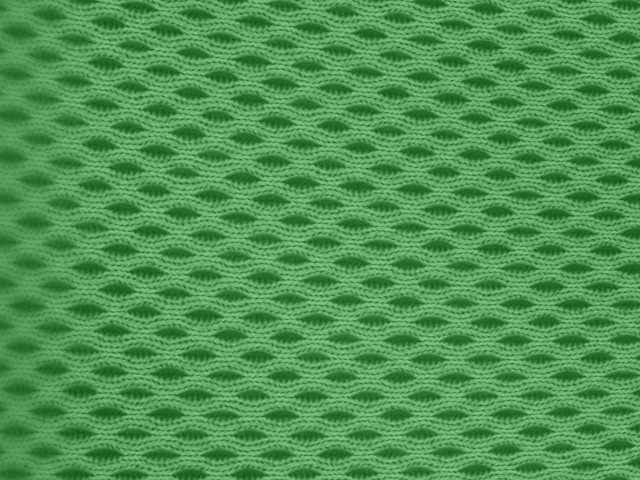
This texture is drawn by a Shadertoy shader. Its source:

```glsl
// Green knitted mesh: staggered rows of lens-shaped holes between wavy, stitched threads.
// A gently fanned lattice gives row and column coordinates; sines bend the threads
// around the holes, and cellular noise adds fuzz. Lengths are in canvas heights.

const vec3 DEEP_GREEN = vec3(0.08, 0.35, 0.10);
const vec3 LIGHT_GREEN = vec3(0.46, 0.73, 0.47);

// Lattice
const vec2 LATTICE_ORIGIN = vec2(-0.0486, 0.4653); // from top centre, y downwards
const float COLUMN_PITCH = 0.1193;
const float COLUMN_BEND = 0.025; // columns close up towards the right
const float ROW_PITCH = 0.0403;
const float ROW_FAN = 0.0055;    // rows close up towards the right
const float ROW_SLOPE = 0.056;
const float ROW_BEND = 0.030;
const float ROW_SKEW = 0.0033;   // sideways drift per row

// Knit
const float THREADS_PER_ROW = 3.0;
const float STITCHES_PER_COLUMN = 10.0;
const float THREAD_WAVE = 0.15;
const float GROOVE_DEPTH = 0.62;
const float GROOVE_MEAN = 0.28;
const vec2 HOLE_SIZE = vec2(0.31, 0.28); // half extents in lattice cells
const float HOLE_DEPTH = 1.0;
const float BASE_TONE = 0.88;
const float FUZZ_SCALE = 85.0;
const float FUZZ_DEPTH = 0.30;
const float BLUR_WIDTH = 0.20;   // soft left margin, share of the width

const float PI = 3.14159;
const float TAU = 6.28318;

vec2 hash2(vec2 p) {
    vec3 q = fract(p.xyx * vec3(0.1031, 0.1030, 0.0973));
    q += dot(q, q.yzx + 33.33);
    return fract((q.xx + q.yz) * q.zy);
}

// Distance to the nearest scattered point
float cellular(vec2 p) {
    vec2 cell = floor(p);
    float nearest = 2.0;
    for (int j = -1; j <= 1; j++)
        for (int i = -1; i <= 1; i++) {
            vec2 id = cell + vec2(i, j);
            nearest = min(nearest, length(id + hash2(id) - p));
        }
    return nearest;
}

// Column in x, row in y; holes sit at whole rows, odd rows shifted by half
vec2 latticeCoord(vec2 p) {
    float spacing = ROW_PITCH - ROW_FAN * p.x;
    float rowZero = LATTICE_ORIGIN.y + ROW_SLOPE * p.x - ROW_BEND * p.x * p.x;
    float row = (p.y - rowZero) / spacing;
    float across = p.x + COLUMN_BEND * p.x * p.x - LATTICE_ORIGIN.x;
    return vec2((across + ROW_SKEW * row) / COLUMN_PITCH, row);
}

// Darkness of the thread grooves, broken up by stitches
float grooves(vec2 uv) {
    float thread = uv.y - THREAD_WAVE * sin(PI * uv.y) * cos(TAU * uv.x);
    float stitchPhase = TAU * STITCHES_PER_COLUMN * uv.x + 0.8 * sin(uv.x * 9.0 + uv.y * 2.3);
    thread += 0.02 * sin(stitchPhase) + 0.025 * sin(uv.x * 17.0 + 3.0 * sin(uv.y * 5.0));
    float groove = 0.5 + 0.5 * cos(TAU * THREADS_PER_ROW * thread);
    // Stitches sit in a brick order from thread to thread
    float stitch = cos(stitchPhase) * cos(PI * THREADS_PER_ROW * thread);
    return groove * groove * (0.75 + 0.35 * stitch);
}

// x: darkness of the hole, y: light rim around it
vec2 hole(vec2 uv, float blur) {
    float row = round(uv.y);
    float column = round(uv.x - 0.5 * row);
    vec2 vary = hash2(vec2(column, row) + 71.0) - 0.5;
    vec2 q = uv - vec2(column + 0.5 * row, row) - vary * vec2(0.05, 0.07);
    vec2 size = HOLE_SIZE * (1.0 + 0.16 * vary.yx);
    size.y *= q.y < 0.0 ? 1.1 : 0.95;
    float along = q.x * q.x / (size.x * size.x);
    float lens = 1.0 - along - abs(q.y) / size.y;
    // Upright threads show through the lower half and fray its edge
    float rib = 0.5 + 0.5 * cos(TAU * STITCHES_PER_COLUMN * q.x + 4.0 * vary.x);
    float lower = smoothstep(-0.08, 0.12, q.y) * (1.0 - blur);
    float softness = 0.42 + 0.3 * blur;
    float mask = smoothstep(-softness, softness, lens + 0.1 - 0.25 * rib * lower);
    float dark = mask * (1.0 - 0.45 * rib * lower) * (1.0 + 0.25 * vary.x);
    float rim = exp(-12.0 * (lens + 0.5) * (lens + 0.5) - 1.5 * along);
    return vec2(dark, rim);
}

void mainImage(out vec4 fragColor, in vec2 fragCoord) {
    vec2 p = vec2(fragCoord.x - 0.5 * iResolution.x, iResolution.y - fragCoord.y) / iResolution.y;
    vec2 uv = latticeCoord(p);
    float blur = 1.0 - smoothstep(0.0, BLUR_WIDTH, fragCoord.x / iResolution.x);

    // Fade the threads when they are too fine for the canvas
    float pixelsPerThread = ROW_PITCH * iResolution.y / THREADS_PER_ROW;
    float detail = smoothstep(1.5, 3.5, pixelsPerThread) * (1.0 - 0.75 * blur);

    // Knit surface, dipping towards the holes
    float tone = BASE_TONE - GROOVE_DEPTH * mix(GROOVE_MEAN, grooves(uv), detail);
    tone -= 0.11 * cos(PI * uv.y) * cos(TAU * uv.x);
    float fuzz = cellular(p * FUZZ_SCALE * vec2(1.0, 1.7)) - 0.45;
    tone -= FUZZ_DEPTH * fuzz * detail;

    // Holes
    vec2 opening = hole(uv, blur);
    tone += 0.12 * opening.y * (1.0 - blur);
    float depth = HOLE_DEPTH * (1.0 - 0.45 * blur);
    tone = mix(tone, 0.02 + 0.2 * tone, clamp(opening.x * depth, 0.0, 1.0));

    // Uneven light over the cloth
    tone += 0.03 * sin(p.x * 4.0 + 1.2) + 0.025 * sin(p.y * 5.0 - p.x * 3.0 - 1.5);
    tone -= 0.10 * blur * blur;

    fragColor = vec4(mix(DEEP_GREEN, LIGHT_GREEN, clamp(tone, 0.0, 1.08)), 1.0);
}
```
